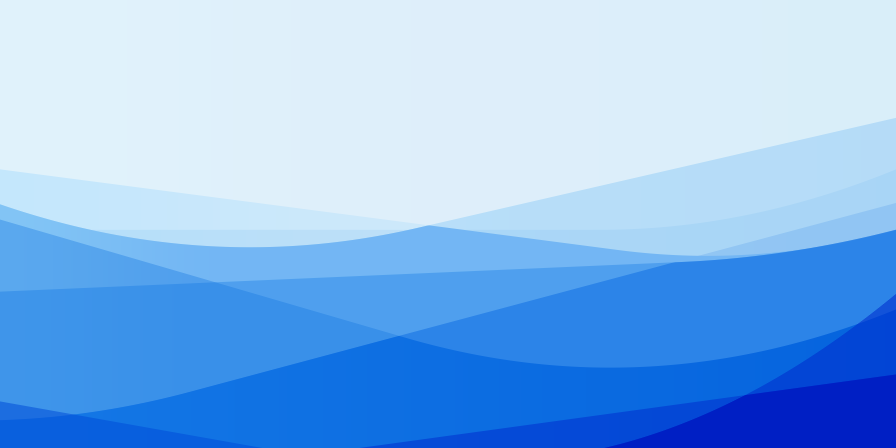
A Shadertoy shader for this background:

```glsl
// Translucent blue waves crossing beneath a pale, airy sky.

// Straight line that bends upward on one side of a knee (side: +1 right, -1 left).
float bentLine(float x, float start, float slope, float knee, float bend, float side) {
    float past = max(side * (x - knee), 0.0);
    return start + slope * x + bend * past * past;
}

// Antialiased coverage of the area below a given height.
float below(float height, float y) {
    return clamp((height - y) * iResolution.y + 0.5, 0.0, 1.0);
}

void mainImage(out vec4 fragColor, in vec2 fragCoord) {
    vec2 uv = fragCoord / iResolution.xy;
    float x = uv.x, y = uv.y;

    // Wave areas, named by where they sit
    float fallingMist  = below(bentLine(x, 0.622, -0.261, 0.69, 1.307, 1.0), y);
    float risingMist   = below(bentLine(x, 0.277, 0.46, 0.465, 1.235, -1.0), y);
    float levelMist    = below(bentLine(x, 0.487, 0.0, 0.67, 1.24, 1.0), y);
    float middleSwell  = below(bentLine(x, 0.349, 0.087, 0.76, 0.89, 1.0), y);
    float fallingSwell = below(bentLine(x, 0.510, -0.583, 0.453, 1.278, 1.0), y);
    float risingSwell  = below(bentLine(x, 0.012, 0.535, 0.2115, 1.12, -1.0), y);
    float leftDeep     = below(0.104 - 0.355 * x, y);
    float rightDeep    = below(0.274 * (x - 0.401), y);
    float t = max(x - 0.6745, 0.0);
    float cornerDeep   = below(t * (0.466 + 1.816 * t), y) * step(0.6745, x);

    // Sky
    vec3 col = mix(vec3(0.88, 0.95, 0.985), vec3(0.87, 0.935, 0.98), smoothstep(0.0, 0.5, x));
    col = mix(col, vec3(0.85, 0.935, 0.978), smoothstep(0.5, 1.0, x));

    // Pale mist
    vec3 mist = mix(vec3(0.77, 0.905, 0.99), vec3(0.80, 0.91, 0.98), smoothstep(0.0, 0.45, x));
    col = mix(col, mist, fallingMist);
    col = mix(col, mix(vec3(0.73, 0.88, 0.98), vec3(0.71, 0.86, 0.97), x), risingMist);
    col = mix(col, vec3(0.40, 0.70, 0.93), 0.16 * levelMist);
    col = mix(col, vec3(0.05, 0.42, 0.88), 0.15 * risingSwell);

    // Mid-blue swells, darker where they overlap
    vec3 swell = mix(vec3(0.51, 0.77, 0.96), vec3(0.45, 0.715, 0.955), smoothstep(0.0, 0.25, x));
    col = mix(col, swell, fallingMist * risingMist);
    col = mix(col, vec3(0.10, 0.49, 0.90), 0.4 * middleSwell);
    col = mix(col, vec3(0.06, 0.45, 0.88), 0.35 * fallingSwell * (1.0 - risingSwell));
    col = mix(col, vec3(0.06, 0.43, 0.89), 0.55 * risingSwell * middleSwell);
    vec3 depth = mix(vec3(0.08, 0.47, 0.90), vec3(0.02, 0.39, 0.87), x);
    col = mix(col, depth, fallingSwell * risingSwell);

    // Deep water along the bottom
    col = mix(col, vec3(0.0, 0.30, 0.85), 0.55 * leftDeep);
    col = mix(col, vec3(0.0, 0.18, 0.81), 0.55 * rightDeep);
    col = mix(col, vec3(0.0, 0.18, 0.81), 0.58 * cornerDeep);
    col = mix(col, vec3(0.0, 0.12, 0.77), rightDeep * cornerDeep);

    fragColor = vec4(col, 1.0);
}
```
